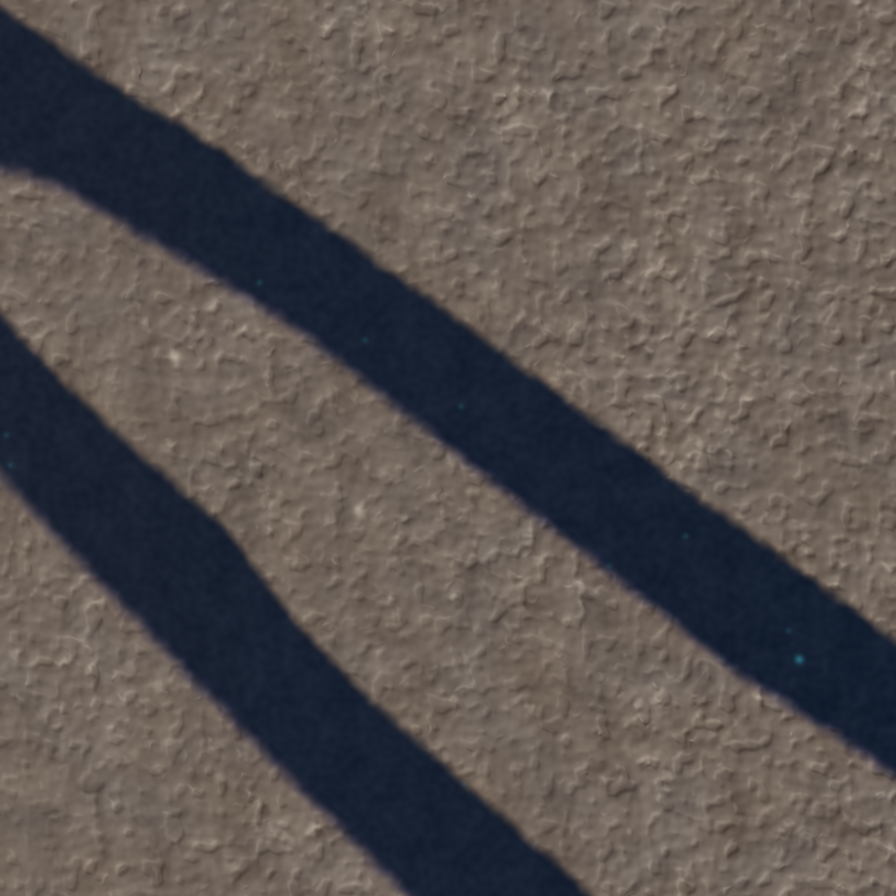
Write a WebGL 1 fragment shader that draws this texture.

```glsl
precision highp float;
uniform vec2 u_resolution;

const vec3 GROUND = vec3(0.440, 0.393, 0.357);
const vec3 SHADE = vec3(0.076, 0.119, 0.188);
const vec3 CHIP_TINT = vec3(1.0, 0.97, 0.89);
const vec3 TEAL = vec3(0.08, 0.28, 0.28);
const vec3 FRINGE = vec3(0.0006, 0.0, 0.0016);  // colour shift at edges
const vec2 LIGHT_DIR = vec2(-0.6, 0.8);
const float TOP_SOFT = 0.0085;
const float BOTTOM_SOFT = 0.0110;
const float KNEE_SOFT = 0.018;
const float CHIP_CELLS = 54.0;
const float RELIEF = 0.125;
const float CHIP_GAIN = 0.165;
const float MOTTLE = 0.075;

float hash(vec2 p) {
  p = fract(p * vec2(0.1031, 0.1137));
  p += dot(p, p.yx + 33.33);
  return fract((p.x + p.y) * p.x * 43.7);
}

vec2 hash2(vec2 p) {
  return vec2(hash(p + 3.7), hash(p.yx + 51.3));
}

float cornerNoise(vec2 cell, vec2 offset) {
  float angle = 6.2832 * hash(cell + 17.0);
  return dot(vec2(cos(angle), sin(angle)), offset);
}

float gradientNoise(vec2 p) {
  vec2 i = floor(p), f = fract(p);
  vec2 u = f * f * f * (f * (f * 6.0 - 15.0) + 10.0);
  vec2 e = vec2(1.0, 0.0);
  float low = mix(cornerNoise(i, f), cornerNoise(i + e, f - e), u.x);
  float high = mix(cornerNoise(i + e.yx, f - e.yx), cornerNoise(i + 1.0, f - 1.0), u.x);
  return mix(low, high, u.y);
}

// Rounded bend: zero before the knee, slope one after it
float ramp(float x, float knee) {
  float d = x - knee;
  return 0.5 * (d + sqrt(d * d + KNEE_SOFT * KNEE_SOFT));
}

// Shadow edges as depth below the top of the canvas
float upperBandTop(float x) {
  float dip = smoothstep(0.08, 0.25, x) * (1.0 - smoothstep(0.35, 1.0, x));
  return 0.0065 + 0.7075 * x - 0.0125 * dip;
}

float upperBandBottom(float x) {
  return 0.189 + 0.2 * x + 0.4 * ramp(x, 0.055) + 0.18 * ramp(x, 0.32) - 0.14 * ramp(x, 0.83);
}

float lowerBandTop(float x) {
  return 0.349 + 1.14 * x - 0.21 * ramp(x, 0.06) - 0.13 * ramp(x, 0.17)
    + 0.6 * ramp(x, 0.248) - 0.35 * ramp(x, 0.325) - 0.16 * ramp(x, 0.4);
}

float lowerBandBottom(float x) {
  return 0.531 + 1.08 * x - 0.11 * x * x;
}

// Light outside a band, with a warm upper and a violet lower fringe
vec3 bandLight(float above, float below) {
  vec3 top = smoothstep(-TOP_SOFT, TOP_SOFT, above - FRINGE.yxz);
  vec3 bottom = smoothstep(-BOTTOM_SOFT, BOTTOM_SOFT, below + FRINGE);
  return max(top, bottom);
}

// Mostly flat ground with raised grains
float grainHeight(vec2 p) {
  float coarse = gradientNoise(p * 44.0);
  float fine = gradientNoise(p * 82.0 + 9.0);
  return coarse + 0.7 * fine + 0.55 * smoothstep(0.10, 0.42, coarse + 0.6 * fine);
}

// Scattered stones: lit on one flank, dark on the other
float chips(vec2 p, float density) {
  vec2 q = p * CHIP_CELLS;
  q += 0.45 * vec2(gradientNoise(p * 90.0 + 5.0), gradientNoise(p * 90.0 + 31.0));
  vec2 cell = floor(q);
  float sum = 0.0;
  for (int j = -1; j <= 1; j++) {
    for (int i = -1; i <= 1; i++) {
      vec2 c = cell + vec2(float(i), float(j));
      vec2 d = q - c - hash2(c);
      float angle = 3.1416 * hash(c + 71.0);
      vec2 axis = vec2(cos(angle), sin(angle));
      vec2 r = vec2(dot(d, axis), 1.6 * dot(d, vec2(-axis.y, axis.x)));
      float size = mix(0.22, 0.48, hash(c + 29.0));
      float body = exp(-dot(r, r) / (size * size));
      float present = step(hash(c + 113.0), density);
      sum += present * body * (0.3 + 1.5 * dot(d, LIGHT_DIR) / size) * mix(0.3, 1.0, hash(c + 7.0));
    }
  }
  return sum;
}

float glint(vec2 p, vec2 center, float radius) {
  vec2 d = (p - center) / radius;
  return exp(-dot(d, d));
}

void main() {
  vec2 p = gl_FragCoord.xy / u_resolution;
  float depth = 1.0 - p.y;

  // Ground relief, rougher to the right, over soft mottling
  float patches = gradientNoise(p * 6.0 + 4.0);
  float rough = clamp(0.62 + 0.36 * p.x + 0.5 * patches, 0.4, 1.15);
  float relief = grainHeight(p) - grainHeight(p + LIGHT_DIR * 0.0045);
  float tone = RELIEF * rough * relief + CHIP_GAIN * rough * chips(p, 0.16 + 0.28 * rough);
  tone += MOTTLE * (gradientNoise(p * 20.0 + 2.0) + 0.8 * rough * gradientNoise(p * 48.0 + 13.0));
  tone += 0.03 * patches + 0.015 * gradientNoise(p * 150.0);
  tone += 0.30 * glint(p, vec2(0.195, 0.602), 0.0065) + 0.22 * glint(p, vec2(0.400, 0.431), 0.006);
  vec3 ground = GROUND + tone * CHIP_TINT;
  ground += vec3(0.012, 0.0, -0.014) * gradientNoise(p * 14.0);

  // Dark interior, paler to the left, with grain and rare teal specks
  vec3 shade = SHADE + vec3(0.026, 0.014, 0.004) * (1.0 - p.x) + 0.06 * tone;
  shade += 0.022 * gradientNoise(p * 95.0) + 0.02 * gradientNoise(p * 30.0);
  vec2 speckCell = floor(p * 36.0);
  vec2 speckOffset = fract(p * 36.0) - 0.25 - 0.5 * hash2(speckCell);
  shade += TEAL * step(0.95, hash(speckCell + 41.0)) * exp(-dot(speckOffset, speckOffset) * 60.0) * 0.35;
  shade += TEAL * glint(p, vec2(0.892, 0.264), 0.005);

  // Two diagonal cast shadows, distances scaled by edge slope
  float wobble = 0.005 * gradientNoise(p * 30.0) + 0.004 * gradientNoise(p * 62.0 + 7.0);
  vec3 light = bandLight((upperBandTop(p.x) - depth + wobble) * 0.82,
                         (depth - upperBandBottom(p.x) + wobble) * 0.82);
  light = min(light, bandLight((lowerBandTop(p.x) - depth + wobble) * 0.70,
                               (depth - lowerBandBottom(p.x) + wobble) * 0.70));

  gl_FragColor = vec4(clamp(mix(shade, ground, light), 0.0, 1.0), 1.0);
}
```
